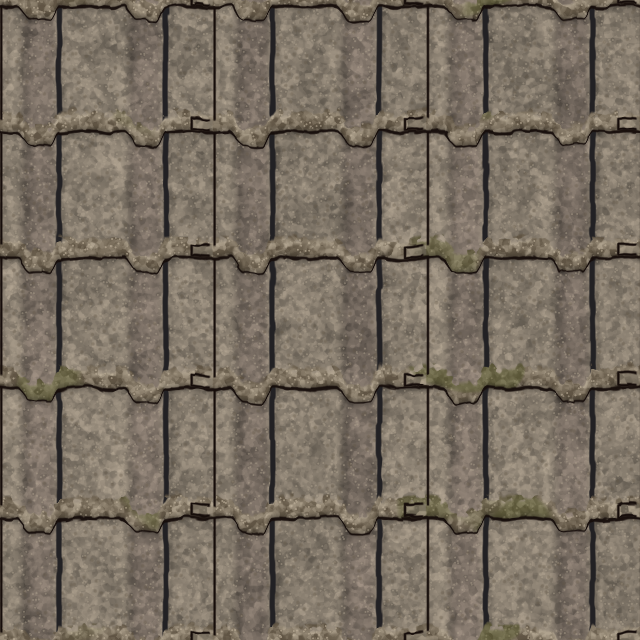
A WebGL 1 fragment shader for this texture:

```glsl
precision highp float;
uniform vec2 u_resolution;

const float TAU = 6.2831853;
const float TILES = 3.0;
const float WAVES = 6.0;
const float ROWS = 5.0;

const vec3 ROLL = vec3(0.525, 0.485, 0.430);
const vec3 TROUGH = vec3(0.475, 0.430, 0.390);
const vec3 MORTAR = vec3(0.375, 0.330, 0.265);
const vec3 PALE = vec3(0.690, 0.640, 0.560);
const vec3 MOSS = vec3(0.330, 0.340, 0.170);
const vec3 SHADOW = vec3(0.135, 0.130, 0.140);
const vec3 GAP = vec3(0.085, 0.050, 0.040);

float hash(vec2 p) {
  vec3 q = fract(p.xyx * 0.1031);
  q += dot(q, q.yzx + 33.33);
  return fract((q.x + q.y) * q.z);
}

// Wrapping cellular noise: x = softly blended cell value, y = sparse specks
vec2 cells(vec2 uv, float count, float seed) {
  vec2 p = uv * count;
  vec2 base = floor(p);
  float total = 0.0, weights = 0.0, speck = 0.0;
  for (int j = -1; j <= 1; j++) {
    for (int i = -1; i <= 1; i++) {
      vec2 cell = base + vec2(float(i), float(j));
      vec2 id = floor(mod(cell + 0.5, count)) + seed * 17.0;
      vec2 site = cell + vec2(hash(id + 3.1), hash(id + 71.7));
      float d = distance(p, site);
      float w = exp(-10.0 * d * d);
      total += w * hash(id);
      weights += w;
      speck = max(speck, step(0.84, hash(id + 29.3)) * (1.0 - smoothstep(0.12, 0.45, d)));
    }
  }
  return vec2(total / max(weights, 1e-5), speck);
}

float bump(float x, float center, float width) {
  float t = (x - center) / width;
  return exp(-t * t);
}

float line(float d, float halfWidth, float soft) {
  return 1.0 - smoothstep(halfWidth - soft, halfWidth + soft, d);
}

float boxDistance(vec2 p, vec2 halfSize) {
  vec2 q = abs(p) - halfSize;
  return length(max(q, 0.0)) + min(max(q.x, q.y), 0.0);
}

// Distance to the nearest whole number
float nearest(float x) {
  return abs(fract(x + 0.5) - 0.5);
}

void main() {
  vec2 uv = gl_FragCoord.xy / u_resolution;
  float soft = max(1.0 / u_resolution.y, 0.0008);

  vec2 patches = cells(uv, 38.0, 1.0);
  vec2 grain = cells(uv, 105.0, 2.0);
  vec2 grit = cells(uv, 190.0, 3.0);
  float stain = cells(uv, 11.0, 4.0).x;
  float rough = grain.x - 0.5;

  // Wave profile across, and height above the overlapping edge
  float wave = uv.x * WAVES - 0.555 + (patches.x - 0.5) * 0.018;
  float s = fract(wave);
  float trough = smoothstep(0.60, 0.73, s) * (1.0 - smoothstep(0.91, 1.0, s));
  float unevenRows = 0.017 * cos(TAU * (uv.y - 0.6));
  float wobble = 0.008 * sin(TAU * 13.0 * uv.x) + 0.025 * (patches.x - 0.5) + 0.012 * rough;
  float course = uv.y * ROWS + 0.036 - unevenRows + 0.11 * trough + wobble;
  float h = fract(course);
  vec2 tileId = vec2(mod(floor(wave) + 0.5, WAVES), mod(floor(course) + 0.5, ROWS));

  // Weathered concrete body
  float tone = 1.0 + 0.07 * (hash(floor(tileId) + 5.0) - 0.5);
  tone += 0.07 * bump(s, 0.57, 0.05) - 0.13 * bump(s, 0.68, 0.045);
  tone += 0.04 * bump(s, 0.82, 0.06) - 0.10 * bump(s, 0.045, 0.025);
  tone += 0.28 * rough + 0.16 * (grit.x - 0.5) + 0.12 * (patches.x - 0.5);
  tone += 0.12 * (stain - 0.5) - 0.20 * smoothstep(0.94, 1.0, h);
  vec3 color = mix(ROLL, TROUGH, trough) * tone;
  color = mix(color, PALE, 0.45 * grit.y);
  color = mix(color, MORTAR, 0.35 * grain.y);

  // Shadow beside each roll
  float strip = line(nearest(wave) / WAVES, 0.0042, 0.0016);
  color = mix(color, SHADOW, strip * smoothstep(0.10, 0.15, h));

  // Rough mortar lip with a bright upper rim
  float lip = 1.0 - smoothstep(0.135, 0.165, h + 0.06 * rough);
  float rim = bump(h, 0.125, 0.04);
  float crumbs = 0.30 + 0.75 * rough + 0.45 * (grit.x - 0.5) + 0.28 * rim;
  vec3 lipColor = mix(MORTAR, PALE, clamp(crumbs, 0.0, 1.0));
  lipColor = mix(lipColor, PALE * 1.1, 0.6 * grit.y);
  lipColor = mix(lipColor, MOSS, 0.5 * smoothstep(0.72, 0.92, stain));
  lipColor *= 1.0 - 0.25 * (1.0 - smoothstep(0.0, 0.06, h));
  color = mix(color, lipColor, lip);

  // Dark gap under the lip
  float gapWidth = mix(0.0023, 0.0014, trough) * (0.75 + 0.5 * patches.x);
  color = mix(color, GAP, 0.95 * line(nearest(h) / ROWS, gapWidth, soft));

  // Side joint between tiles and its interlocking notch
  float joint = line(nearest(uv.x * TILES - 0.006) / TILES, 0.0018, soft);
  color = mix(color, GAP, joint * smoothstep(0.09, 0.11, h));
  vec2 notch = vec2((fract(uv.x * TILES) - 0.948) / TILES, (h - 0.062) / ROWS);
  float box = boxDistance(notch, vec2(0.0165, 0.0085));
  color = mix(color, PALE * (0.8 + 0.4 * rough), 0.7 * line(box, 0.0, soft));
  float openEnd = 1.0 - smoothstep(0.010, 0.014, notch.x);
  color = mix(color, GAP, openEnd * line(abs(box), 0.0019, soft));

  gl_FragColor = vec4(clamp(color, 0.0, 1.0), 1.0);
}
```
